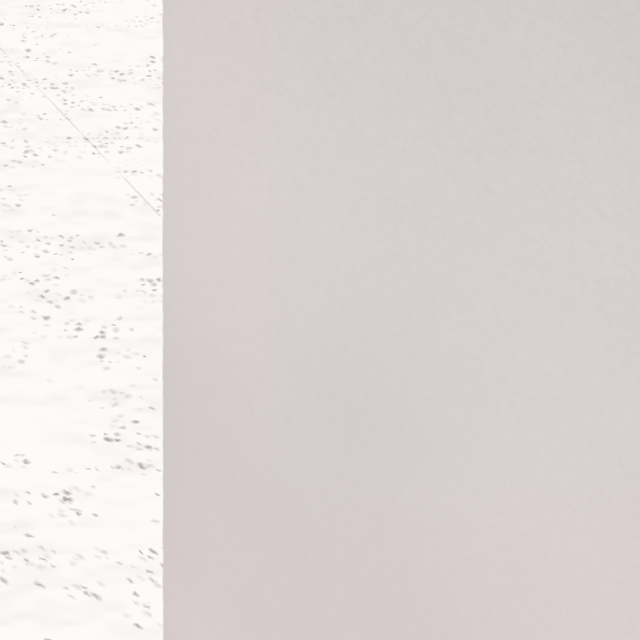
A WebGL 2 fragment shader for this texture:

```glsl
#version 300 es
precision highp float;

uniform vec2 u_resolution;
out vec4 fragColor;

const vec3 PLASTER = vec3(0.992, 0.982, 0.978);
const vec3 PLASTER_SHADE = vec3(0.030, 0.036, 0.037);
const vec3 PIT = vec3(0.60, 0.55, 0.545);
const vec3 PAPER = vec3(0.842, 0.807, 0.811);
const vec3 PAPER_WARM = vec3(0.844, 0.803, 0.800);
const float EDGE_X = 0.2545;
const float EDGE_WOBBLE = 0.0014;
const vec2 PIT_CELL = vec2(0.0125, 0.0080);
const vec2 PIT_RADIUS = vec2(0.0060, 0.0031);
const float PIT_DENSITY = 0.72;
const float NEAR_SCALE = 1.5;
const float SCALE_FALL = 0.75;
const float CLOUD_DEPTH = 0.026;
const float GRAIN_DEPTH = 0.018;
const vec2 SCRATCH_START = vec2(0.0, 0.925);
const vec2 SCRATCH_END = vec2(0.25, 0.663);

float hash(vec2 p) {
    vec3 q = fract(vec3(p.xyx) * 0.1031);
    q += dot(q, q.yzx + 33.33);
    return fract((q.x + q.y) * q.z);
}

float noise(vec2 p) {
    vec2 i = floor(p), f = fract(p);
    f = f * f * (3.0 - 2.0 * f);
    return mix(mix(hash(i), hash(i + vec2(1, 0)), f.x),
               mix(hash(i + vec2(0, 1)), hash(i + vec2(1, 1)), f.x), f.y);
}

float fbm(vec2 p) {
    float sum = 0.0, amp = 0.5;
    for (int i = 0; i < 4; i++) {
        sum += amp * noise(p);
        p = mat2(1.6, 1.2, -1.2, 1.6) * p + 17.3;
        amp *= 0.5;
    }
    return sum;
}

float segmentDistance(vec2 p, vec2 a, vec2 b) {
    vec2 d = b - a;
    return length(p - a - d * clamp(dot(p - a, d) / dot(d, d), 0.0, 1.0));
}

// Scattered oval pits, gathered into broken horizontal rows
float pits(vec2 p, float tilt) {
    vec2 home = floor(p / PIT_CELL);
    float cover = 0.0;
    for (int j = -1; j <= 1; j++) {
        for (int i = -1; i <= 1; i++) {
            vec2 cell = home + vec2(i, j);
            float cluster = noise(cell * vec2(0.17, 0.47) + 5.0);
            float chance = PIT_DENSITY * smoothstep(0.35, 0.85, cluster);
            float present = step(hash(cell + 71.0), chance);
            vec2 jitter = vec2(hash(cell + 13.0), hash(cell + 37.0));
            vec2 d = p - (cell + 0.15 + 0.7 * jitter) * PIT_CELL;
            d.y += d.x * (tilt + 0.4 * (hash(cell + 91.0) - 0.5));
            float size = mix(0.55, 1.15, hash(cell + 53.0));
            float r = length(d / (PIT_RADIUS * size));
            float pick = hash(cell + 29.0);
            float strength = mix(0.12, 0.75, pick * pick);
            cover = max(cover, present * strength * (1.0 - smoothstep(0.0, 1.3, r)));
        }
    }
    return cover;
}

vec3 plaster(vec2 uv) {
    // Detail grows toward the bottom
    float scale = NEAR_SCALE - SCALE_FALL * uv.y;
    vec2 p = vec2(uv.x / scale, -log(scale) / SCALE_FALL + 1.0);

    // Faint trowel streaks and mottling
    float streak = 0.5 * noise(p * vec2(7.0, 75.0)) + 0.5 * noise(p * vec2(40.0, 130.0));
    vec3 color = PLASTER - PLASTER_SHADE * smoothstep(0.35, 1.0, streak);

    float tilt = mix(0.4, 0.05, smoothstep(0.0, 0.5, uv.y));
    vec2 ragged = vec2(noise(uv * 170.0), noise(uv * 170.0 + 40.0)) - 0.5;
    float far = mix(1.1, 0.75, smoothstep(0.1, 0.8, uv.y));
    color = mix(color, PIT, far * pits(p + ragged * 0.003, tilt));

    // Thin broken diagonal scratch
    float scratch = segmentDistance(uv + ragged * 0.001, SCRATCH_START, SCRATCH_END);
    float fade = 0.09 * smoothstep(0.1, 0.8, noise(uv * 45.0));
    return color - fade * (1.0 - smoothstep(0.0, 0.0024, scratch));
}

vec3 paper(vec2 uv) {
    // Soft clouds stretched along the falling diagonal
    vec2 q = vec2(uv.x - uv.y, uv.x + uv.y) * 0.7071;
    float cloud = fbm(q * vec2(2.6, 4.8) + 3.0) - 0.47;
    float band = exp(-pow((uv.x + uv.y - 1.08) / 0.28, 2.0));
    float shade = CLOUD_DEPTH * cloud + 0.010 * band - 0.003;
    shade -= 0.010 * smoothstep(0.6, 1.0, uv.y) * smoothstep(0.3, 0.9, uv.x);
    vec2 hollow = (uv - vec2(0.58, 0.35)) * 6.0;
    shade -= 0.014 * exp(-dot(hollow, hollow));
    shade -= 0.010 * exp(-(uv.x - EDGE_X) / 0.035);

    // Fine fibres, firmer toward the upper right
    float grain = 0.6 * noise(q * vec2(95.0, 210.0)) + 0.4 * noise(uv * 250.0) - 0.5;
    shade += grain * GRAIN_DEPTH * mix(0.6, 1.2, smoothstep(0.6, 1.8, uv.x + uv.y));

    float warmth = 0.4 * smoothstep(0.5, 0.25, uv.x) + 0.3 * smoothstep(0.35, 0.0, uv.y);
    return mix(PAPER, PAPER_WARM, warmth) + shade;
}

void main() {
    vec2 uv = gl_FragCoord.xy / u_resolution;
    float edge = EDGE_X + EDGE_WOBBLE * (noise(vec2(uv.y * 75.0, 2.0)) - 0.5);
    float soft = max(1.0 / u_resolution.x, 0.0018);
    float side = smoothstep(edge - soft, edge + soft, uv.x);
    fragColor = vec4(mix(plaster(uv), paper(uv), side), 1.0);
}
```
